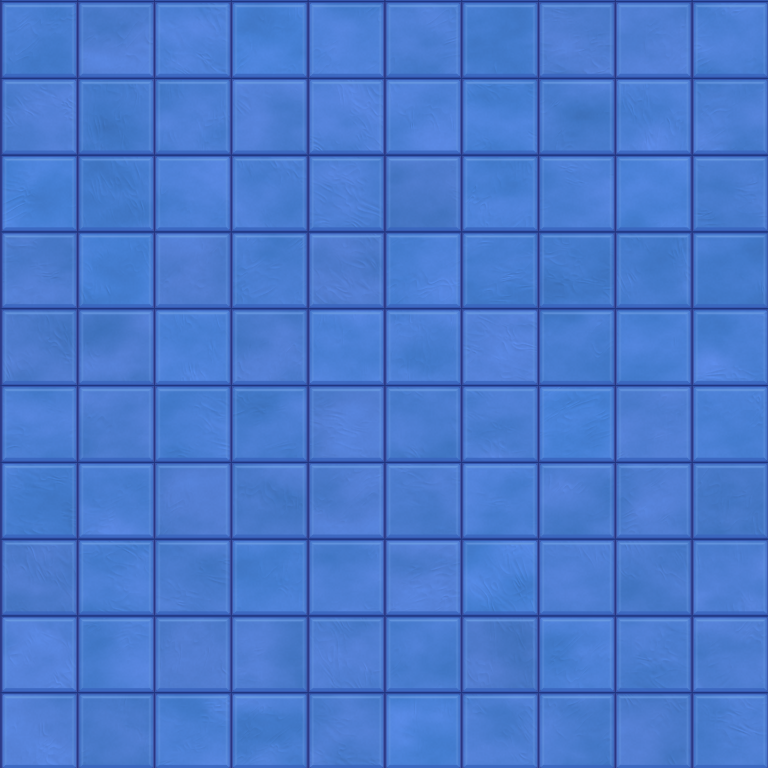
A Shadertoy shader for this texture:

```glsl
// Ten by ten glazed blue square tiles with bevelled edges, dark grooves and faint creases.

float hash(vec2 p) {
    vec3 q = fract(vec3(p.xyx) * 0.1031);
    q += dot(q, q.yzx + 33.33);
    return fract((q.x + q.y) * q.z);
}

float noise(vec2 p) {
    vec2 i = floor(p), f = fract(p);
    f = f * f * (3.0 - 2.0 * f);
    return mix(mix(hash(i), hash(i + vec2(1, 0)), f.x),
               mix(hash(i + vec2(0, 1)), hash(i + vec2(1, 1)), f.x), f.y);
}

float fbm(vec2 p) {
    float sum = 0.0, amp = 0.5;
    for (int i = 0; i < 4; i++) {
        sum += amp * noise(p);
        p = mat2(1.6, 1.2, -1.2, 1.6) * p + 7.3;
        amp *= 0.5;
    }
    return sum;
}

// Thin, wandering ridges, stretched along a direction chosen per tile
float creases(vec2 p, float angle) {
    float c = cos(angle), s = sin(angle);
    p = mat2(c, -s, s, c) * p * vec2(9.0, 17.0);
    p += 2.5 * vec2(noise(p * 0.4), noise(p * 0.4 + 19.0));
    return 1.0 - abs(2.0 * noise(p) - 1.0);
}

// Signed distance to a rounded square, negative inside
float roundedSquare(vec2 p, float halfSize, float radius) {
    vec2 q = abs(p) - halfSize + radius;
    return length(max(q, 0.0)) + min(max(q.x, q.y), 0.0) - radius;
}

void mainImage(out vec4 fragColor, in vec2 fragCoord) {
    vec2 grid = fragCoord / iResolution.xy * 10.0 + vec2(-0.012, 0.02);
    vec2 cell = mod(floor(grid), 10.0);
    vec2 p = fract(grid) - 0.5;
    float px = 10.0 / iResolution.y;
    float seed = hash(cell + 3.7);
    vec2 local = p + cell * 5.3 + seed * 20.0;

    // Cloudy glaze, with a slight change of tint per tile
    float cloud = fbm(local * vec2(1.5, 2.3)) - 0.47;
    float tint = clamp(0.5 + 1.8 * cloud + 0.8 * (seed - 0.5), 0.0, 1.0);
    vec3 color = mix(vec3(0.27, 0.495, 0.825), vec3(0.32, 0.487, 0.81), tint);
    color *= 1.0 + 0.24 * cloud + 0.065 * (hash(cell + 51.0) - 0.5);

    // Embossed creases in patches, lit from above
    float angle = 6.283 * hash(cell + 17.0);
    float relief = creases(local, angle) - creases(local + vec2(0.008, 0.016), angle);
    color *= 1.0 + 0.09 * relief * smoothstep(0.4, 0.65, fbm(local * 2.5 + 40.0));
    color *= 1.0 + 0.02 * (noise(local * 45.0) - 0.5);

    // Bevel: bright upper rim, softer side rims, shaded lower rim
    float d = roundedSquare(p, 0.480, 0.03);
    float soft = max(px * 0.6, 0.010);
    float rim = smoothstep(-0.040 - soft, -0.040 + soft, d);
    float upper = smoothstep(-0.01, 0.01, p.y - abs(p.x));
    float lower = smoothstep(-0.01, 0.01, -p.y - abs(p.x));
    float sides = 1.0 - upper - lower;
    float glint = exp(-pow((d + 0.038) / 0.015, 2.0));
    color = mix(color, vec3(0.22, 0.39, 0.74), rim * (0.8 * lower + 0.3 * sides + 0.2 * upper));
    color = mix(color, vec3(0.41, 0.60, 0.88),
                glint * (0.95 * upper + 0.45 * sides) * (0.9 + 0.5 * cloud));

    // Groove: blue shoulder falling to a thin, dark, slightly violet core
    float edge = max(px * 0.5, 0.006);
    vec3 shoulder = mix(vec3(0.21, 0.34, 0.69), vec3(0.25, 0.34, 0.66), sides);
    color = mix(color, shoulder, smoothstep(-edge, edge, d + 0.002));
    float core = 0.5 - max(abs(p.x), abs(p.y));
    vec3 dark = mix(vec3(0.12, 0.21, 0.50), vec3(0.16, 0.21, 0.51), sides);
    color = mix(color, dark, 1.0 - smoothstep(0.009 - edge, 0.009 + edge, core));

    fragColor = vec4(color, 1.0);
}
```
